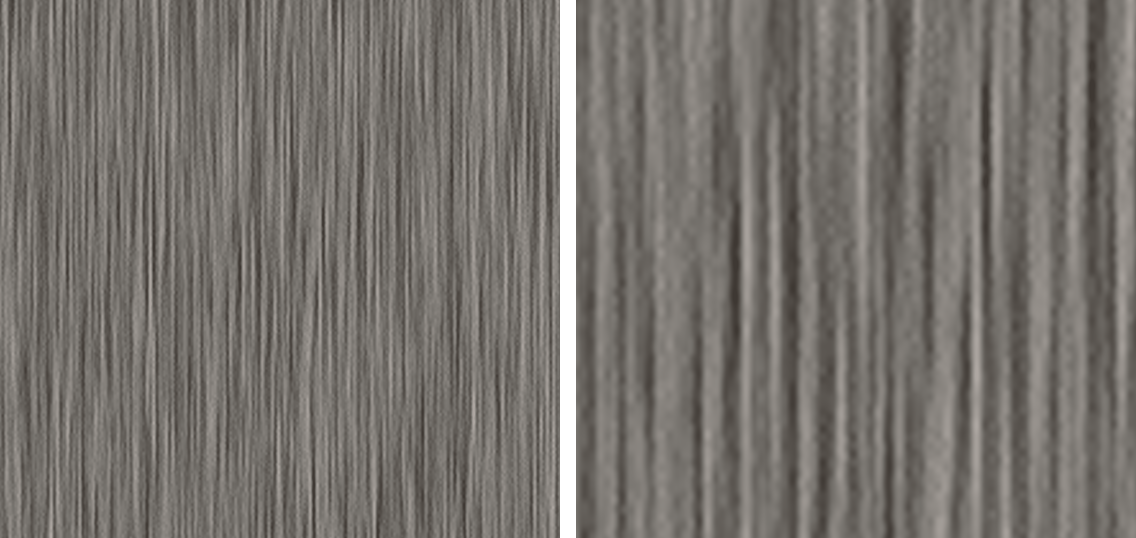
Left, the full canvas; right, a detail of the centre.
This texture is drawn by a Shadertoy shader. Its source:

```glsl
// Grey-brown brushed wood grain made of fine vertical streaks.

// Tone ramp
const vec3 DARK_GREY  = vec3(0.325, 0.305, 0.285);
const vec3 MID_GREY   = vec3(0.460, 0.446, 0.426);
const vec3 LIGHT_GREY = vec3(0.590, 0.570, 0.550);

// Cells per canvas height: x across the grain, y along it
const vec2 BROAD_CELLS = vec2(40.0, 2.0);
const vec2 MAIN_CELLS  = vec2(108.0, 3.8);
const vec2 FINE_CELLS  = vec2(168.0, 5.5);
const vec2 SHORT_CELLS = vec2(150.0, 15.0);
const vec2 FLECK_CELLS = vec2(210.0, 140.0);

// Strength of each layer, in tone units
const float BROAD_GAIN = 0.18;
const float MAIN_GAIN  = 0.56;
const float FINE_GAIN  = 1.00;
const float SHORT_GAIN = 0.45;
const float FLECK_GAIN = 0.30;

// Share of each side column taken away, which evens out broad patches
const float SIDE_CONTRAST = 0.25;

float hash(vec2 p) {
    return fract(sin(dot(p, vec2(127.1, 311.7))) * 43758.5);
}

// Smooth noise along one column, shifted and stretched per column
float columnNoise(float column, float y, float seed) {
    float shift = 17.0 * hash(vec2(column, seed));
    float stretch = mix(0.65, 1.45, hash(vec2(column, seed + 3.7)));
    float t = y * stretch + shift;
    float row = floor(t);
    float blend = smoothstep(0.0, 1.0, t - row);
    vec2 cell = vec2(column + seed * 7.3, row);
    return mix(hash(cell), hash(cell + vec2(0.0, 1.0)), blend) * 2.0 - 1.0;
}

// Streaks around zero: each column stands out against its neighbours
float streaks(vec2 p, float seed) {
    float column = floor(p.x);
    float blend = smoothstep(0.0, 1.0, p.x - column);
    float outerLeft  = columnNoise(column - 1.0, p.y, seed);
    float left       = columnNoise(column, p.y, seed);
    float right      = columnNoise(column + 1.0, p.y, seed);
    float outerRight = columnNoise(column + 2.0, p.y, seed);
    return mix(left - SIDE_CONTRAST * (outerLeft + right),
               right - SIDE_CONTRAST * (left + outerRight), blend);
}

void mainImage(out vec4 fragColor, in vec2 fragCoord) {
    vec2 uv = fragCoord / iResolution.y;

    // Layered grain, from wide bands to tiny flecks
    float tone = BROAD_GAIN * streaks(uv * BROAD_CELLS, 1.0)
               + MAIN_GAIN  * streaks(uv * MAIN_CELLS, 11.0)
               + FINE_GAIN  * streaks(uv * FINE_CELLS, 23.0)
               + SHORT_GAIN * streaks(uv * SHORT_CELLS, 37.0)
               + FLECK_GAIN * streaks(uv * FLECK_CELLS, 53.0);

    // Tone -1 is dark, 0 is mid, 1 is light; extremes run past the ends
    vec3 toneStep = tone < 0.0 ? MID_GREY - DARK_GREY : LIGHT_GREY - MID_GREY;
    vec3 color = MID_GREY + toneStep * clamp(tone, -1.6, 1.7);

    fragColor = vec4(color, 1.0);
}
```
